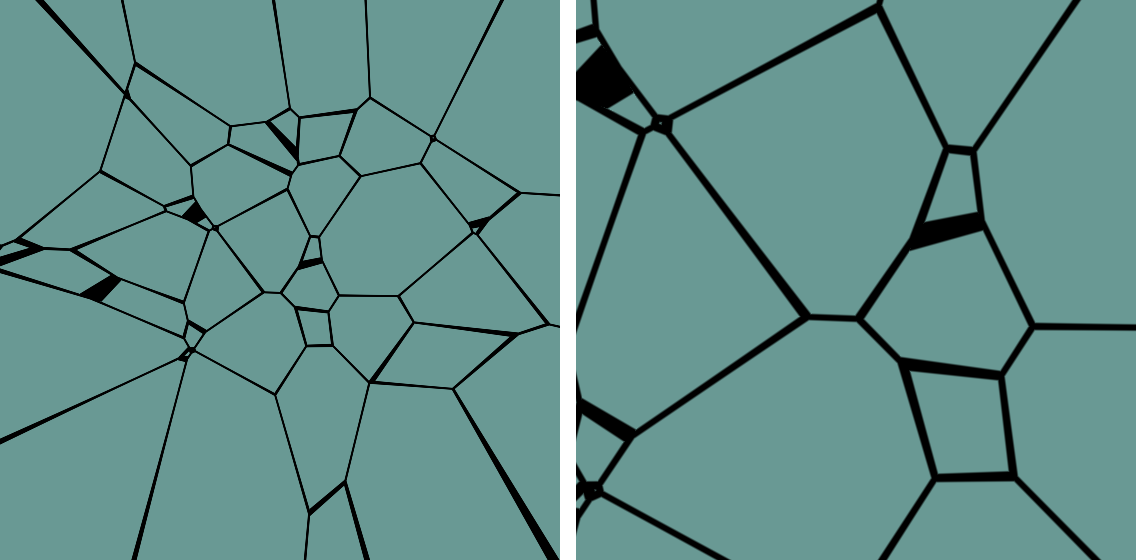
Left, the full canvas; right, a detail of the centre.
Write a three.js fragment shader that draws this pattern.

```glsl
varying vec2 vUv;

#define COLUMNS 5.0
#define SEED_COUNT 21
#define FIELD_MIN vec2(0.05, 0.15)
#define FIELD_MAX vec2(0.95, 0.95)
#define TWIN_OF 6.0
#define TWIN_OFFSET vec2(-0.017, 0.021)
#define GAP 0.0037
#define SOFTNESS 0.0008
#define FILL_COLOR vec3(0.41, 0.60, 0.58)
#define CRACK_COLOR vec3(0.0)

vec2 hash2(vec2 p) {
  vec3 q = fract(p.xyx * vec3(0.1031, 0.1030, 0.0973));
  q += dot(q, q.yzx + 33.33);
  return fract((q.xx + q.yz) * q.zy);
}

// One seed per grid cell, jittered over the whole cell
vec2 scatteredSeed(float index) {
  vec2 cell = vec2(mod(index, COLUMNS), floor(index / COLUMNS));
  vec2 grid = vec2(COLUMNS, float(SEED_COUNT - 1) / COLUMNS);
  vec2 place = (cell + hash2(cell + 17.0)) / grid;
  return mix(FIELD_MIN, FIELD_MAX, place);
}

// The last seed sits beside another one, which opens a broad wedge
vec2 seedPosition(int i) {
  if (i == SEED_COUNT - 1) return scatteredSeed(TWIN_OF) + TWIN_OFFSET;
  return scatteredSeed(float(i));
}

// Second-order Voronoi: cracks lie where second and third seeds tie
float crackMask(vec2 p) {
  vec3 first = vec3(0.0, 0.0, 9.0);
  vec3 second = first;
  vec3 third = first;

  // Keep the three nearest seeds as offset and distance
  for (int i = 0; i < SEED_COUNT; i++) {
    vec2 offset = p - seedPosition(i);
    vec3 seed = vec3(offset, length(offset));
    if (seed.z < first.z) {
      third = second;
      second = first;
      first = seed;
    } else if (seed.z < second.z) {
      third = second;
      second = seed;
    } else if (seed.z < third.z) {
      third = seed;
    }
  }

  // Divide by the slope so wedges stay as crisp as thin lines
  vec2 slope = third.xy / third.z - second.xy / max(second.z, 0.0001);
  float edge = (third.z - second.z - GAP) / max(length(slope), 0.01);
  return 1.0 - smoothstep(-SOFTNESS, SOFTNESS, edge);
}

void main() {
  vec3 color = mix(FILL_COLOR, CRACK_COLOR, crackMask(vUv));
  gl_FragColor = vec4(color, 1.0);
}
```
